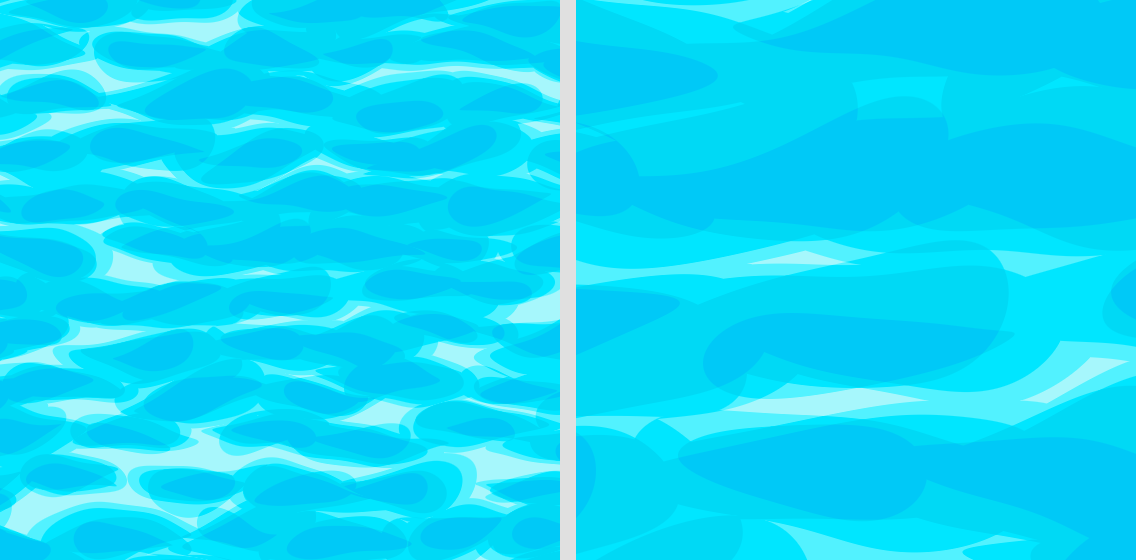
Left: the whole. Right: its middle third, enlarged.
This texture is drawn by a WebGL 1 fragment shader. Its source:

```glsl
precision highp float;
// Stylised pool water: flat translucent lens-shaped ripples in layered cyan tones.

uniform vec2 u_resolution;

#define CELL vec2(0.195, 0.086)   // spacing of the ripples
#define RADIUS vec2(0.45, 0.29)   // ripple of the deepest layer, in cells
#define CELL_JITTER 0.46          // scatter shared by all layers
#define LAYER_JITTER 0.22         // extra scatter of each layer
#define SIZE_SPREAD 0.65
#define TAPER 0.85                // how pointed the tails are
#define BEND 0.34                 // S-curve of a ripple
#define TILT 0.38
#define SWELL 0.008               // wave shared by all layers

// Relative ripple size per layer, from deepest to lightest.
const vec4 LAYER_SCALE = vec4(1.0, 1.38, 1.42, 1.72);

const vec3 GLINT = vec3(0.65, 0.97, 0.99);
const vec3 LIGHT = vec3(0.32, 0.95, 1.00);
const vec3 CYAN = vec3(0.00, 0.90, 1.00);
const vec3 MID = vec3(0.00, 0.85, 0.96);
const vec3 DEEP = vec3(0.00, 0.79, 0.97);

float hash(vec2 p) {
  return fract(sin(dot(p, vec2(127.1, 311.7))) * 43758.5453);
}

vec2 hash2(vec2 p) {
  return vec2(hash(p), hash(p + vec2(37.2, 17.9)));
}

// Smooth coverage of one tapered, bent lens centred on the origin.
float lens(vec2 p, vec2 radius, vec2 seed, float pixel) {
  vec2 shape = hash2(seed + 5.3) * 2.0 - 1.0;
  p.y -= p.x * TILT * (hash(seed + 9.1) - 0.44);
  vec2 q = p / radius;
  q.y += BEND * shape.y * sin(q.x * 2.4 + 6.28 * hash(seed + 2.7));
  // Push the taper away from zero so that most ripples have a tail.
  float taper = TAPER * sign(shape.x) * sqrt(abs(shape.x));
  float thickness = max(1.0 + taper * q.x, 0.12);
  q.y /= thickness;
  float r = max(length(q), 0.001);
  float slope = length(q / (radius * vec2(1.0, thickness))) / r;
  return clamp(0.5 + (1.0 - r) / (slope * pixel), 0.0, 1.0);
}

// Union of all ripples of one layer.
float rippleLayer(vec2 uv, float scale, float layerSeed, float pixel) {
  vec2 home = floor(uv / CELL);
  float cover = 0.0;
  for (int j = -2; j <= 2; j++) {
    for (int i = -2; i <= 2; i++) {
      vec2 id = home + vec2(float(i), float(j));
      vec2 seed = id + layerSeed;
      vec2 center = id + 0.5 + CELL_JITTER * (hash2(id) - 0.5);
      center += LAYER_JITTER * (hash2(seed + 13.4) - 0.5);
      center.x += 0.5 * (mod(id.y, 2.0) - 0.5);
      float variation = mix(hash(id + 71.3), hash(seed + 23.8), 0.5);
      float size = scale * (1.0 + SIZE_SPREAD * (variation - 0.5));
      float stretch = 1.0 + 0.3 * (hash(seed + 41.6) - 0.5);
      vec2 radius = RADIUS * CELL * size * vec2(stretch, 1.0 / stretch);
      cover = max(cover, lens(uv - center * CELL, radius, seed, pixel));
    }
  }
  return cover;
}

void main() {
  float side = min(u_resolution.x, u_resolution.y);
  float pixel = 1.0 / side;
  vec2 uv = gl_FragCoord.xy / side;

  // Gentle swell shared by all layers.
  uv.y += SWELL * sin(uv.x * 17.0 + uv.y * 11.0);
  uv.y += 0.25 * SWELL * sin(uv.x * 47.0 - uv.y * 31.0);

  // Each overlapping layer darkens the water by one tone.
  float tone = 0.0;
  for (int k = 0; k < 4; k++) {
    // The two lightest layers share their shapes and form even rims.
    float layerSeed = 20.6 * min(float(k), 2.0);
    tone += rippleLayer(uv, LAYER_SCALE[k], layerSeed, pixel);
  }

  vec3 color = mix(GLINT, LIGHT, clamp(tone, 0.0, 1.0));
  color = mix(color, CYAN, clamp(tone - 1.0, 0.0, 1.0));
  color = mix(color, MID, clamp(tone - 2.0, 0.0, 1.0));
  color = mix(color, DEEP, clamp(tone - 3.0, 0.0, 1.0));
  gl_FragColor = vec4(color, 1.0);
}
```
